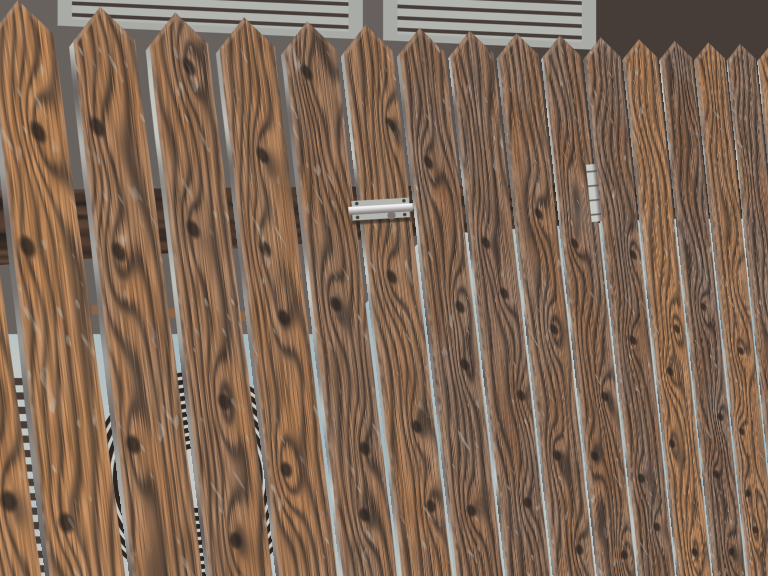
Write a WebGL 1 fragment shader that draws this texture.

```glsl
precision highp float;
// A weathered picket fence in perspective, in front of shutters and a fan unit.
// Screen x is inverted to a picket number; each picket gets grain, knots and wear
// from its number, then the metal latch and hinge are laid on top.

uniform vec2 u_resolution;

const vec3 GREY  = vec3(0.48, 0.45, 0.44);
const vec3 UMBER = vec3(0.48, 0.35, 0.27);
const vec3 DARK  = vec3(0.28, 0.24, 0.22);
const vec3 TAN   = vec3(0.68, 0.56, 0.47);
const vec3 AMBER = vec3(0.69, 0.49, 0.32);
const vec3 PALE  = vec3(0.78, 0.79, 0.77);
const float CONVERGE = 0.0475;  // how fast the pickets narrow to the right

float hash(vec2 p) {
  return fract(sin(dot(p, vec2(127.1, 311.7))) * 43758.5);
}

float noise(vec2 p) {
  vec2 i = floor(p), f = fract(p);
  f = f * f * (3.0 - 2.0 * f);
  return mix(mix(hash(i), hash(i + vec2(1.0, 0.0)), f.x),
             mix(hash(i + vec2(0.0, 1.0)), hash(i + 1.0), f.x), f.y);
}

// Coverage of a signed distance, softened over one pixel
float cover(float d, float px) {
  return 1.0 - smoothstep(-px, px, d);
}

float box(vec2 p, vec2 halfSize) {
  vec2 d = abs(p) - halfSize;
  return max(d.x, d.y);
}

vec2 turn(vec2 p, float a) {
  return vec2(cos(a) * p.x + sin(a) * p.y, cos(a) * p.y - sin(a) * p.x);
}

// Evenly spaced stripes, 1 on the stripe
float stripes(float x, float period, float width, float px) {
  return cover((abs(fract(x / period) - 0.5) - 0.5 * width) * period, px);
}

// Grain in picket units: u across (-0.5..0.5), s along
vec3 wood(float u, float s, float seed, float warm) {
  float rings = u * 6.0 + 2.6 * noise(vec2(u * 2.5 + seed * 7.3, s * 0.55 + seed));
  float core = 0.0;
  for (int k = 0; k < 4; k++) {
    vec2 id = vec2(seed, float(k));
    vec2 knot = vec2(0.5 * hash(id + 3.1) - 0.25, (float(k) + hash(id + 8.7)) * 2.1);
    vec2 d = vec2(u, s) - knot;
    rings += 1.8 * exp(-dot(d * vec2(5.0, 1.6), d * vec2(5.0, 1.6)));
    core = max(core, 1.0 - smoothstep(0.05, 0.12, length(d * vec2(1.0, 0.75))));
  }
  float fibre = noise(vec2(u * 65.0 + seed * 11.0, s * 2.5));
  float late = pow(0.5 + 0.5 * sin(6.2832 * rings + fibre), 2.0);
  float patches = noise(vec2(u * 3.0 - seed * 5.0, s * 0.8));
  vec3 col = mix(UMBER, AMBER, warm);
  col = mix(col, TAN, 0.45 * fibre * patches);
  col = mix(col, GREY, 0.7 * (1.0 - warm) * patches);
  col = mix(col, DARK * 0.85, late * mix(0.85, 0.65, warm));
  col *= 0.78 + 0.4 * fibre;
  return mix(col, DARK * 0.6, core * 0.8);
}

vec3 shutter(vec3 col, vec2 q, float left, float right, float px) {
  vec2 c = vec2(0.5 * (left + right), 1.06);
  vec2 h = vec2(0.5 * (right - left), 0.1);
  col = mix(col, PALE * 0.85, cover(box(q - c, h), px));
  vec3 slats = mix(DARK, PALE * 0.9, stripes(q.y, 0.02, 0.68, px));
  return mix(col, slats, cover(box(q - c, h - vec2(0.025, 0.012)), px));
}

vec3 backdrop(vec2 p, float px) {
  vec3 col = mix(GREY * 0.85, DARK, smoothstep(0.6, 1.05, p.x));
  vec2 q = p + vec2(0.0, 0.045 * p.x);
  col = shutter(col, q, 0.1, 0.63, px);
  col = shutter(col, q, 0.665, 1.035, px);
  // Lit case, side vent and round fan grille
  vec3 lit = mix(PALE, vec3(0.62, 0.72, 0.76), noise(p * vec2(3.0, 9.0)));
  col = mix(col, lit, cover(p.y - 0.42 - 0.2 * smoothstep(0.55, 0.8, p.x), px));
  float vent = cover(box(p - vec2(0.04, 0.17), vec2(0.04, 0.18)), px);
  col = mix(col, DARK, vent * stripes(p.y, 0.025, 0.5, px));
  float r = length(p - vec2(0.34, 0.17));
  vec3 grille = mix(DARK * 0.6, PALE, stripes(r, 0.014, 0.4, px));
  col = mix(col, mix(grille, PALE, cover(r - 0.05, px)), cover(r - 0.185, px));
  // Copper pipe and the cross rail
  col = mix(col, AMBER * 0.8, cover(box(q - vec2(0.3, 0.47), vec2(0.14, 0.008)), px));
  vec3 rail = mix(DARK * 0.55, UMBER * 0.8, noise(p * vec2(9.0, 130.0)));
  return mix(col, rail, cover(abs(p.y - 0.605 - 0.04 * p.x) - 0.065 + 0.03 * p.x, px));
}

vec3 fence(vec3 col, vec2 p, float px) {
  float start = mix(0.153, 0.031, p.y), gapBase = mix(0.1531, 0.1497, p.y);
  float span = gapBase - CONVERGE * p.x;
  float i = (p.x - start) / span;
  float id = floor(i + 0.5), v = i - id;
  float pitch = span * span / (gapBase - CONVERGE * start);
  float s = p.y / pitch;
  // Outline with pointed top and slightly uneven sides
  float halfW = 0.45 - 0.085 * p.y * exp(-0.3 * max(id, 0.0)) + 0.012 * noise(vec2(s * 2.0, id));
  float rank = max(id, 0.0);
  float apex = 1.0 - 0.0128 * rank / (1.0 + 0.097 * rank);
  float top = (p.y - apex + 1.1 * abs(v) * pitch) * 0.67;
  float face = max((abs(v) - halfW) * pitch, top);
  float side = max((abs(v + halfW + 0.02) - 0.04) * pitch, top);
  vec3 sideCol = mix(GREY * 0.8, PALE, noise(vec2(s * 1.5, id * 3.0)));
  col = mix(col, sideCol, cover(side, px));
  // Warm boards on the left, darker to the right with warm ones between
  float warm = mix(0.95, 0.2, clamp(id / 9.0, 0.0, 1.0)) + 0.6 * step(10.5, id) * mod(id, 2.0);
  warm = clamp(warm + 0.3 * (hash(vec2(id, 5.0)) - 0.5), 0.0, 1.0);
  vec3 board = wood(v, s, id + 2.0, warm);
  // Worn rim and pale scuffs
  float wear = noise(vec2(v * 20.0, s * 9.0) + id);
  float rim = 1.0 - smoothstep(0.004, 0.009, -face);
  board = mix(board, TAN, rim * (0.25 + 0.6 * wear) * (1.0 - 0.6 * step(0.0, v)));
  float scuff = smoothstep(0.86, 0.95, noise(vec2(v * 9.0 + s * 5.0, s * 2.0 - v * 6.0) + id * 9.0));
  board = mix(board, PALE, 0.5 * scuff * wear);
  return mix(col, board, cover(face, px));
}

// Sliding bolt: plate, bar, knob and four screws
vec3 latch(vec3 col, vec2 p, float px) {
  vec2 q = turn(p - vec2(0.661, 0.637), 0.06);
  col = mix(col, DARK * 0.5, 0.6 * cover(box(q + vec2(0.0, 0.006), vec2(0.052, 0.018)), px * 2.0));
  col = mix(col, PALE * 0.9, cover(box(q, vec2(0.05, 0.017)), px));
  vec3 steel = mix(GREY, vec3(0.95), smoothstep(-0.008, 0.006, q.y));
  col = mix(col, steel, cover(box(q, vec2(0.056, 0.007)), px));
  col = mix(col, steel, cover(length(q - vec2(0.018, -0.012)) - 0.007, px));
  return mix(col, DARK, cover(length(abs(q) - vec2(0.041, 0.012)) - 0.003, px));
}

vec3 hinge(vec3 col, vec2 p, float px) {
  vec2 q = turn(p - vec2(1.031, 0.665), 0.1);
  vec3 steel = mix(PALE, GREY, smoothstep(0.0, 0.009, q.x));
  steel = mix(steel, DARK, 0.7 * stripes(q.y, 0.025, 0.12, px));
  return mix(col, steel, cover(box(q, vec2(0.009, 0.05)), px));
}

void main() {
  vec2 p = gl_FragCoord.xy / u_resolution * vec2(4.0 / 3.0, 1.0);
  float px = 0.8 / u_resolution.y;
  vec3 col = fence(backdrop(p, px), p, px);
  col = hinge(latch(col, p, px), p, px);
  gl_FragColor = vec4(col, 1.0);
}
```
